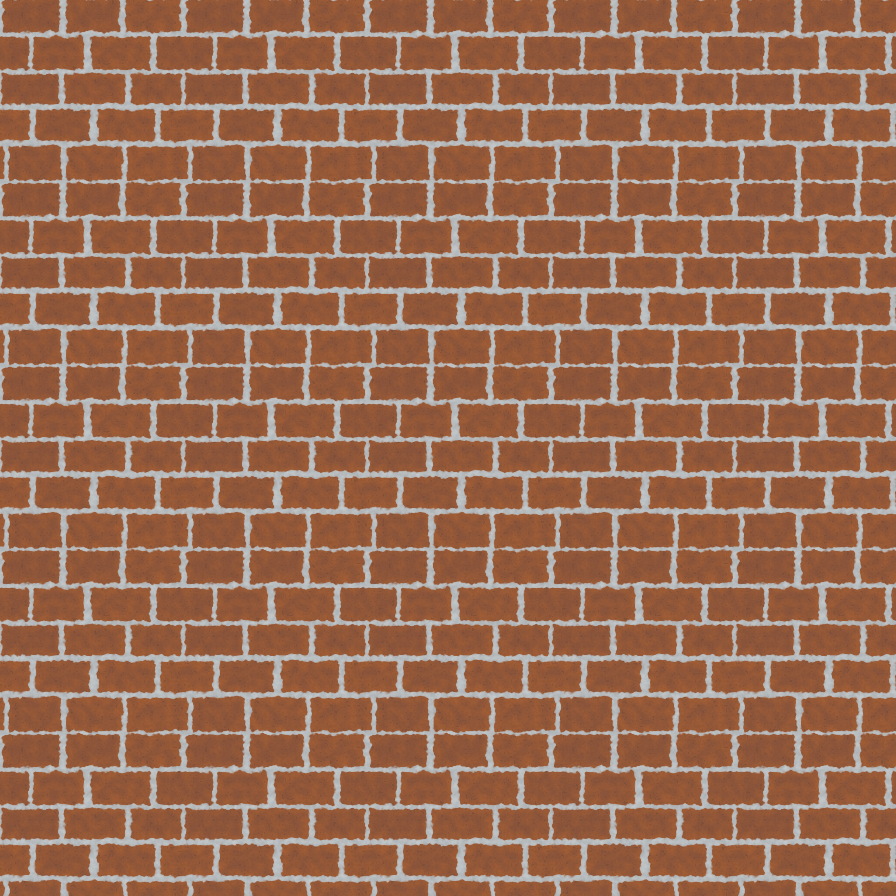
A Shadertoy shader for this texture:

```glsl
// Brick wall: a seamless square tile of 3 x 5 rough bricks set in pale mortar.
// Each row has its own joint positions and widths; periodic gradient noise
// roughens the edges and mottles both the clay and the mortar.

const float TILES = 4.876;           // tiles across the canvas
const vec2 BRICKS = vec2(3.0, 5.0);  // bricks across and rows down one tile
const float CORNER = 0.012;          // corner radius, in tiles
const float WOBBLE = 0.011;          // slow bending of the joints
const float ROUGHNESS = 0.013;       // fine raggedness of the brick edges
const float EDGE_SOFTNESS = 0.003;

const vec3 CLAY_DULL = vec3(0.545, 0.332, 0.230);
const vec3 CLAY_WARM = vec3(0.620, 0.360, 0.208);
const vec3 CLAY_PIT = vec3(0.400, 0.255, 0.190);
const vec3 MORTAR = vec3(0.720, 0.738, 0.748);
const vec3 MORTAR_DUST = vec3(0.700, 0.655, 0.635);

// Bed joint below each row: offset and width, in rows.
const float BED_SHIFT[5] = float[](-0.070, -0.050, -0.093, -0.092, -0.058);
const float BED_WIDTH[5] = float[](0.135, 0.120, 0.165, 0.150, 0.090);

// Upright joints of each row: offsets and widths, in bricks.
const vec3 JOINT_SHIFT[5] = vec3[](
    vec3(-0.006, 0.022, 0.003), vec3(0.514, 0.429, 0.511),
    vec3(-0.006, 0.010, 0.092), vec3(0.540, 0.530, 0.575),
    vec3(0.108, 0.048, 0.041));
const vec3 JOINT_WIDTH[5] = vec3[](
    vec3(0.105, 0.115, 0.105), vec3(0.080, 0.130, 0.115),
    vec3(0.060, 0.095, 0.100), vec3(0.105, 0.135, 0.105),
    vec3(0.090, 0.090, 0.085));

float hash(vec2 p) {
    uvec2 q = uvec2(ivec2(p)) * uvec2(1597u, 3812u) + 977u;
    uint n = (q.x ^ (q.y << 7)) * 74779u;
    n = (n ^ (n >> 15)) * 29573u;
    n ^= n >> 13;
    return float(n & 65535u) / 65535.0;
}

float cornerSlope(vec2 cell, vec2 toPoint, float period, float seed) {
    float angle = 6.2832 * hash(mod(cell, period) + seed);
    return dot(vec2(cos(angle), sin(angle)), toPoint);
}

// Gradient noise, about -0.7 to 0.7, with "period" cells per tile.
float noise(vec2 tilePos, float period, float seed) {
    vec2 p = tilePos * period, i = floor(p), f = p - i;
    vec2 w = f * f * f * (f * (f * 6.0 - 15.0) + 10.0);
    vec2 e = vec2(1.0, 0.0);
    float low = mix(cornerSlope(i, f, period, seed),
                    cornerSlope(i + e.xy, f - e.xy, period, seed), w.x);
    float high = mix(cornerSlope(i + e.yx, f - e.yx, period, seed),
                     cornerSlope(i + e.xx, f - e.xx, period, seed), w.x);
    return mix(low, high, w.y);
}

// Depth inside the nearest brick (negative in mortar); gives its id too.
float brickDepth(vec2 p, out vec2 id) {
    // Nearest bed joint, then the row on this side of it
    float v = p.y * BRICKS.y;
    float bed = floor(v + 0.57);
    int above = int(mod(bed - 1.0, BRICKS.y));
    float fromBed = v - bed - BED_SHIFT[above];
    float row = mod(bed - (fromBed < 0.0 ? 1.0 : 0.0), BRICKS.y);

    // Nearest upright joint in that row
    int r = int(row);
    float h = p.x * BRICKS.x;
    float stagger = mod(row, 2.0) * 0.5;
    float joint = floor(h - stagger + 0.47);
    int k = int(mod(joint, BRICKS.x));
    float fromJoint = h - joint - JOINT_SHIFT[r][k];
    id = vec2(mod(joint - (fromJoint < 0.0 ? 1.0 : 0.0), BRICKS.x), row);

    vec2 gap = 0.5 * vec2(JOINT_WIDTH[r][k], BED_WIDTH[above]);
    vec2 depth = (abs(vec2(fromJoint, fromBed)) - gap) / BRICKS;
    vec2 toCore = CORNER - depth;
    return CORNER - length(max(toCore, 0.0)) - min(max(toCore.x, toCore.y), 0.0);
}

void mainImage(out vec4 fragColor, in vec2 fragCoord) {
    float pixel = TILES / iResolution.y;
    vec2 p = vec2(fragCoord.x, iResolution.y - fragCoord.y) * pixel;

    // Ragged brick outline
    vec2 bend = WOBBLE * vec2(noise(p, 13.0, 11.0), noise(p, 13.0, 83.0));
    vec2 id;
    float depth = brickDepth(p + bend, id);
    depth += ROUGHNESS * (noise(p, 31.0, 29.0) + 0.5 * noise(p, 61.0, 151.0));

    // Clay: dull core, warmer rim, grain and dark pits
    float blotch = noise(p, 19.0, 47.0);
    float grain = noise(p, 53.0, 211.0) + 0.6 * noise(p, 97.0, 17.0);
    float rim = 1.0 - smoothstep(0.0, 0.05, depth);
    float warmth = 0.26 + 0.5 * rim + 0.8 * blotch + 0.35 * (hash(id + 301.0) - 0.5);
    vec3 clay = mix(CLAY_DULL, CLAY_WARM, clamp(warmth, 0.0, 1.0));
    clay = mix(clay, CLAY_PIT, 0.5 * smoothstep(0.2, 0.7, grain - 0.3 * blotch));
    clay *= 1.0 + 0.07 * grain;

    // Mortar: cool grey, dusted with clay next to the bricks
    float dust = smoothstep(-0.010, 0.0, depth);
    vec3 mortar = mix(MORTAR, MORTAR_DUST, 0.7 * dust);
    mortar *= 1.0 + 0.09 * noise(p, 27.0, 401.0) + 0.05 * grain;

    float softness = max(EDGE_SOFTNESS, 0.75 * pixel);
    float brick = smoothstep(-softness, softness, depth);
    fragColor = vec4(mix(mortar, clay, brick), 1.0);
}
```
